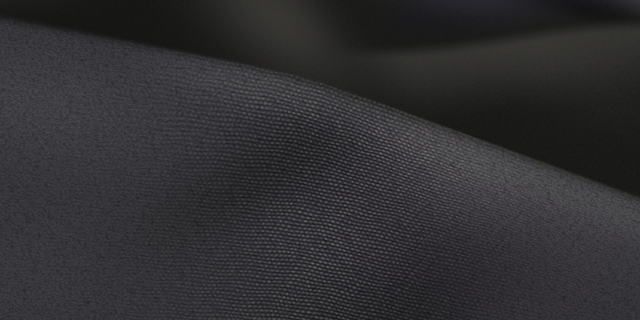
This texture is drawn by a Shadertoy shader. Its source:

```glsl
// Dark woven cloth draped in soft folds, with a shallow band of focus.
// A smooth ridge curve splits the near fold from the blurred folds behind;
// gaussian pools shade both, and sine threads with cellular grain form the weave.

vec2 hash2(vec2 p) {
    vec3 q = fract(p.xyx * vec3(0.1031, 0.1030, 0.0973));
    q += dot(q, q.yzx + 33.33);
    return fract((q.xx + q.yz) * q.zy);
}

// Distance to the nearest scattered feature point
float cellular(vec2 p) {
    vec2 cell = floor(p), f = fract(p);
    float nearest = 2.0;
    for (int y = -1; y <= 1; y++)
        for (int x = -1; x <= 1; x++) {
            vec2 o = vec2(x, y);
            vec2 d = o + hash2(cell + o) - f;
            nearest = min(nearest, dot(d, d));
        }
    return sqrt(nearest);
}

// Soft elliptical pool of light or shade, tilted by an angle
float pool(vec2 p, vec2 center, vec2 radius, float angle) {
    float c = cos(angle), s = sin(angle);
    vec2 d = mat2(c, -s, s, c) * (p - center) / radius;
    return exp(-dot(d, d));
}

// Silhouette of the near fold
float ridge(float x) {
    float d = x - 0.95;
    return 0.948 - 0.19 * x - 0.088 * (d + sqrt(d * d + 0.008));
}

// Blurred folds behind the ridge
vec3 backdrop(vec2 p) {
    float crest = 0.835 + 0.085 * smoothstep(1.2, 2.0, p.x);
    float below = crest - p.y;

    float left = 0.085 + 0.035 * pool(p, vec2(0.0, 1.02), vec2(0.25, 0.05), 0.0);
    left += 0.125 * pool(p, vec2(0.86, 0.95), vec2(0.32, 0.15), -0.7);

    float upper = 0.10 + 0.065 * pool(p, vec2(1.45, 1.02), vec2(0.26, 0.07), -0.15);
    upper += 0.12 * pool(p, vec2(2.02, 1.01), vec2(0.17, 0.05), -0.3);
    upper -= 0.03 * pool(p, vec2(1.83, 0.97), vec2(0.15, 0.03), -0.2);

    float front = mix(0.20, 0.095, smoothstep(0.0, 0.25, below));
    front += 0.03 * pool(p, vec2(1.85, 0.73), vec2(0.28, 0.12), -0.3);
    float right = mix(upper, front, smoothstep(-0.03, 0.025, below));

    float lum = mix(left, right, smoothstep(0.98, 1.28, p.x + 0.5 * (p.y - 0.85)));
    lum *= 1.0 - 0.12 * (cellular(p * 110.0) - 0.5) * smoothstep(0.0, 0.2, below);
    float cool = smoothstep(0.0, 0.12, p.y - crest) * smoothstep(1.1, 1.4, p.x);
    return lum * mix(vec3(1.02, 1.01, 0.96), vec3(0.96, 0.97, 1.12), cool);
}

// Broad light on the near fold
float foldLight(vec2 p, float depth) {
    float lum = 0.190;
    lum += 0.050 * pool(p, vec2(0.12, 0.68), vec2(0.50, 0.20), -0.15);
    lum += 0.022 * pool(p, vec2(0.05, 0.15), vec2(0.45, 0.25), 0.0);
    lum += 0.060 * exp(-pow((depth - 0.06) / 0.08, 2.0)) * smoothstep(0.3, 0.8, p.x);
    lum += 0.058 * pool(p, vec2(1.44, 0.44), vec2(0.26, 0.13), -0.4);
    lum += 0.030 * pool(p, vec2(1.85, 0.28), vec2(0.30, 0.14), -0.4);
    lum += 0.020 * pool(p, vec2(1.00, 0.25), vec2(0.22, 0.14), -0.3);
    lum -= 0.048 * pool(p, vec2(0.82, 0.46), vec2(0.38, 0.12), 0.52);
    lum -= 0.050 * pool(p, vec2(1.28, 0.02), vec2(0.32, 0.20), 0.6);
    return lum * mix(0.72, 1.0, smoothstep(-0.01, 0.035, depth));
}

// Even staggered threads, flatter away from the ridge, mean near zero
float weave(vec2 p, float depth) {
    float flatten_ = 0.13 * (p.x - 1.0) * smoothstep(0.0, 0.4, depth);
    float wobble = 0.0018 * sin(p.x * 37.0 + 2.0 * sin(p.y * 29.0));
    float row = (depth + flatten_ + 0.012 * exp(-depth * 9.0) + wobble) / 0.0118;
    float bend = 0.004 * sin(p.y * 41.0 + 2.0 * sin(p.x * 17.0));
    float across = (p.x - 0.12 * p.y + bend) / 0.0155 + 0.5 * floor(row);
    float thread = 0.5 - 0.5 * cos(6.2832 * row);
    float crown = 0.5 - 0.5 * cos(6.2832 * across);
    float vary = hash2(floor(vec2(across, row)) + 57.0).x;
    return thread * (0.45 + crown * (0.45 + 0.7 * vary)) - 0.42;
}

void mainImage(out vec4 fragColor, in vec2 fragCoord) {
    vec2 p = fragCoord / iResolution.y;
    p.x *= 2.0 * iResolution.y / iResolution.x;
    float depth = ridge(p.x) - p.y;

    // The sharp band leans from the ridge down to the lower middle
    float focus = exp(-pow((p.x - 1.06 - 0.08 * (p.y - 0.4)) / 0.40, 2.0));
    focus *= 0.45 + 0.55 * smoothstep(0.0, 0.16, depth);

    // Near cloth: shade, tint, thread and two sizes of grain
    float lum = foldLight(p, depth);
    float fine = cellular(vec2(p.x * 105.0, depth * 165.0)) - 0.5;
    float fleck = cellular(vec2(p.x + 0.4 * p.y, depth) * 62.0 + 19.0) - 0.5;
    float mottle = cellular(vec2(p.x + p.y, depth * 1.4) * 24.0) - 0.5;
    float threads = (0.06 + 0.94 * focus) * weave(p, depth);
    lum *= 1.0 + 0.85 * threads - 0.34 * fine - 0.14 * fleck - 0.05 * mottle;
    float violet = pool(p, vec2(1.45, 0.3), vec2(0.6, 0.4), -0.3);
    vec3 cloth = lum * mix(vec3(0.99, 0.985, 1.055), vec3(1.02, 0.97, 1.07), violet);
    cloth = mix(cloth, vec3(lum), smoothstep(0.23, 0.34, lum));
    float rim = exp(-abs(depth) / 0.012) * smoothstep(0.5, 1.2, p.x);
    cloth = mix(cloth, lum * vec3(1.04, 1.04, 0.95), rim);

    // Silhouette sharpens toward the focused part, with faint stray fibres
    float blur = 0.003 + 0.014 * pow(abs(p.x - 1.3) / 1.3, 1.6);
    float fuzz = 0.003 * (cellular(p * vec2(130.0, 45.0)) - 0.5) * focus;
    float cover = smoothstep(-blur, blur, depth + fuzz);

    vec3 color = mix(backdrop(p), cloth, cover);
    color += 0.012 * (hash2(floor(p * 256.0)).x - 0.5);
    fragColor = vec4(max(color, 0.0), 1.0);
}
```
